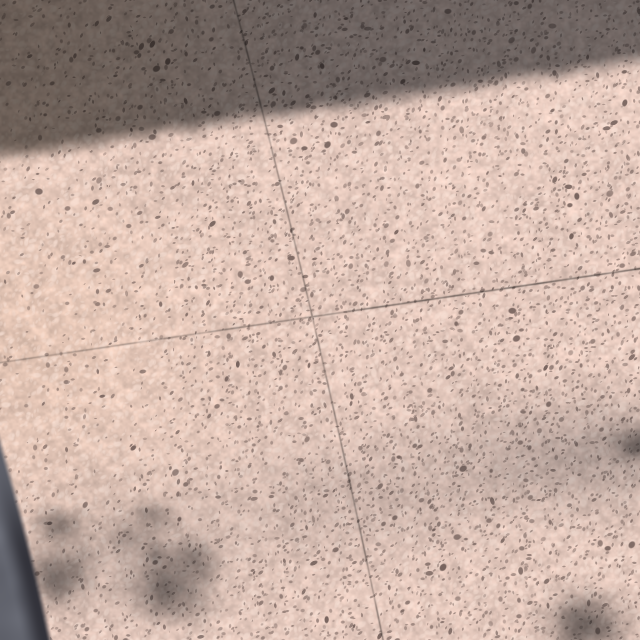
A WebGL 2 fragment shader for this texture:

```glsl
#version 300 es
precision highp float;
// Sunlit terrazzo paving: pink stone with pale and dark chips and two crossing joints.
// Jittered-cell ellipses make the chips; value noise tints the stone and breaks up
// the soft leaf shadows, below a slanted band of shade and beside a dark curved rim.
uniform vec2 u_resolution;
out vec4 outColor;

const vec3 STONE = vec3(0.895, 0.785, 0.738);
const vec3 PALE = vec3(0.975, 0.885, 0.840);
const vec3 PEACH = vec3(0.885, 0.765, 0.700);
const vec3 CHIP = vec3(0.43, 0.355, 0.335);
const vec3 SHADE_WARM = vec3(0.465, 0.465, 0.455);
const vec3 SHADE_COOL = vec3(0.475, 0.490, 0.505);
const vec3 LEAF_SHADE = vec3(0.43, 0.44, 0.45);
const vec3 RIM_DARK = vec3(0.20, 0.20, 0.23);
const vec3 RIM_LIGHT = vec3(0.44, 0.45, 0.49);
const vec2 CROSSING = vec2(0.488, 0.505);
const float SLOPE = 0.147;          // shared tilt of the shade edge and the joint
const float SHADE_LEFT = 0.756;     // height of the shade edge at the left side
const float PENUMBRA = 0.020;
const float JOINT_WIDTH = 0.0017;
const int LEAVES = 9;
// Leaf shadows: centre, radius, strength
const vec4 LEAF[LEAVES] = vec4[](
  vec4(0.094, 0.178, 0.030, 0.62), vec4(0.092, 0.100, 0.042, 0.82),
  vec4(0.235, 0.190, 0.028, 0.48), vec4(0.265, 0.075, 0.048, 0.80),
  vec4(0.300, 0.125, 0.034, 0.55), vec4(0.195, 0.155, 0.026, 0.36),
  vec4(0.915, 0.020, 0.052, 0.88), vec4(1.000, 0.305, 0.030, 0.75),
  vec4(0.240, 0.130, 0.022, 0.55));

float hash(vec2 p) {
  return fract(sin(dot(p, vec2(127.1, 311.7))) * 43758.5453);
}

float noise(vec2 p) {
  vec2 i = floor(p), f = fract(p);
  f = f * f * (3.0 - 2.0 * f);
  return mix(mix(hash(i), hash(i + vec2(1, 0)), f.x),
             mix(hash(i + vec2(0, 1)), hash(i + vec2(1, 1)), f.x), f.y);
}

float fbm(vec2 p) {
  return 0.55 * noise(p) + 0.30 * noise(p * 2.1 + 7.3) + 0.15 * noise(p * 4.3 + 3.1);
}

// Coverage of scattered, randomly turned ellipses; density is the filled share of cells
float chips(vec2 uv, float cells, float density, float size, float soft) {
  vec2 p = uv * cells, base = floor(p);
  float cover = 0.0;
  for (int y = -1; y <= 1; y++)
    for (int x = -1; x <= 1; x++) {
      vec2 id = base + vec2(x, y) + cells;
      float kind = hash(id + 5.7);
      vec2 d = p + cells - id - vec2(hash(id + 1.3), hash(id + 9.1));
      float turn = 0.9 + 2.0 * (hash(id + 3.9) - 0.5);
      d = mat2(cos(turn), -sin(turn), sin(turn), cos(turn)) * d;
      d.y *= 1.2 + 0.9 * hash(id + 6.2);
      float radius = size * mix(0.55, 1.15, hash(id + 2.8));
      float shape = 1.0 - smoothstep(radius - soft, radius + soft, length(d));
      cover = max(cover, shape * step(kind, density) * mix(0.55, 1.0, hash(id + 4.4)));
    }
  return cover;
}

float glow(vec2 p, vec2 centre, vec2 radius) {
  vec2 d = (p - centre) / radius;
  return exp(-dot(d, d));
}

void main() {
  vec2 uv = gl_FragCoord.xy / u_resolution;

  // Stone body: broad warm tint on the left, fine mottling everywhere
  float warm = glow(uv, vec2(0.03, 0.47), vec2(0.30, 0.27));
  vec3 col = mix(STONE, PEACH, warm);
  float grain = fbm(uv * 75.0);
  col *= 1.0 + 0.20 * (grain - 0.48) + 0.09 * (noise(uv * 190.0) - 0.5);
  col *= 1.0 + 0.06 * (fbm(uv * 7.0) - 0.5);
  col = mix(col, PALE, 0.62 * chips(uv + 0.31, 68.0, 0.55, 0.42, 0.20));
  col = mix(col, PALE, 0.45 * chips(uv + 0.77, 115.0, 0.50, 0.45, 0.22));

  // Dark chips, sparser on the left and clustered at the lower right
  float cluster = glow(uv, vec2(0.68, 0.25), vec2(0.20, 0.10));
  float rich = clamp(0.45 + 0.75 * smoothstep(0.0, 0.45, uv.x) - 0.25 * warm
                     + 0.5 * (fbm(uv * 9.0 + 2.0) - 0.5) + 0.35 * cluster, 0.2, 1.6);
  float dark = 0.58 * chips(uv, 125.0, 0.30 * rich, 0.36, 0.18);
  dark = max(dark, 0.72 * chips(uv + 0.53, 82.0, 0.20 * rich, 0.32, 0.13));
  dark = max(dark, 0.92 * chips(uv + 0.19, 48.0, 0.065 * rich, 0.26, 0.08));
  col = mix(col, CHIP, dark);

  // Joints: a slightly bowed upright one and a slanted cross one
  vec2 d = uv - CROSSING;
  float upright = abs(d.x + 0.234 * d.y + 0.03 * d.y * d.y);
  float across = abs(d.y - SLOPE * d.x);
  float wear = 0.65 + 0.6 * noise(uv * 45.0);
  float joint = 0.30 * exp(-pow(upright / JOINT_WIDTH, 2.0));
  joint = max(joint, mix(0.22, 0.40, smoothstep(0.3, 0.7, uv.x)) * exp(-pow(across / JOINT_WIDTH, 2.0)));
  col *= 1.0 - joint * wear;

  // Broad haze of shade at the lower right and lower middle
  float haze = 0.22 * glow(uv, vec2(0.93, 0.29), vec2(0.22, 0.08))
             + 0.11 * glow(uv, vec2(0.55, 0.22), vec2(0.22, 0.09))
             + 0.12 * glow(uv, vec2(0.20, 0.14), vec2(0.15, 0.09));
  col *= 1.0 - haze * vec3(1.0, 0.95, 0.90);

  // Ragged leaf shadows
  vec2 warp = 0.030 * (vec2(fbm(uv * 22.0), fbm(uv * 22.0 + 19.0)) - 0.5);
  float light = 1.0;
  for (int i = 0; i < LEAVES; i++)
    light *= 1.0 - LEAF[i].w * glow(uv + warp, LEAF[i].xy, LEAF[i].z * vec2(1.05, 0.85));
  col *= mix(LEAF_SHADE, vec3(1.0), light);

  // Slanted band of shade across the top
  float edge = uv.y - SHADE_LEFT - SLOPE * uv.x;
  float shade = smoothstep(-PENUMBRA, PENUMBRA, edge + 0.008 * (noise(uv * 30.0) - 0.5));
  col *= mix(vec3(1.0), mix(SHADE_WARM, SHADE_COOL, smoothstep(0.0, 0.6, uv.x)), shade);

  // Dark curved rim in the lower left corner
  float rimEdge = 0.078 - 0.21 * uv.y - 0.14 * uv.y * uv.y - uv.x;
  vec3 rim = mix(RIM_DARK, RIM_LIGHT, smoothstep(0.008, 0.045, rimEdge) * (0.7 + 0.3 * noise(uv * 30.0)));
  rim = mix(rim, RIM_LIGHT, 0.7 * smoothstep(0.12, 0.28, uv.y));
  col = mix(col, rim, smoothstep(-0.006, 0.006, rimEdge));

  outColor = vec4(clamp(col, 0.0, 1.0), 1.0);
}
```
